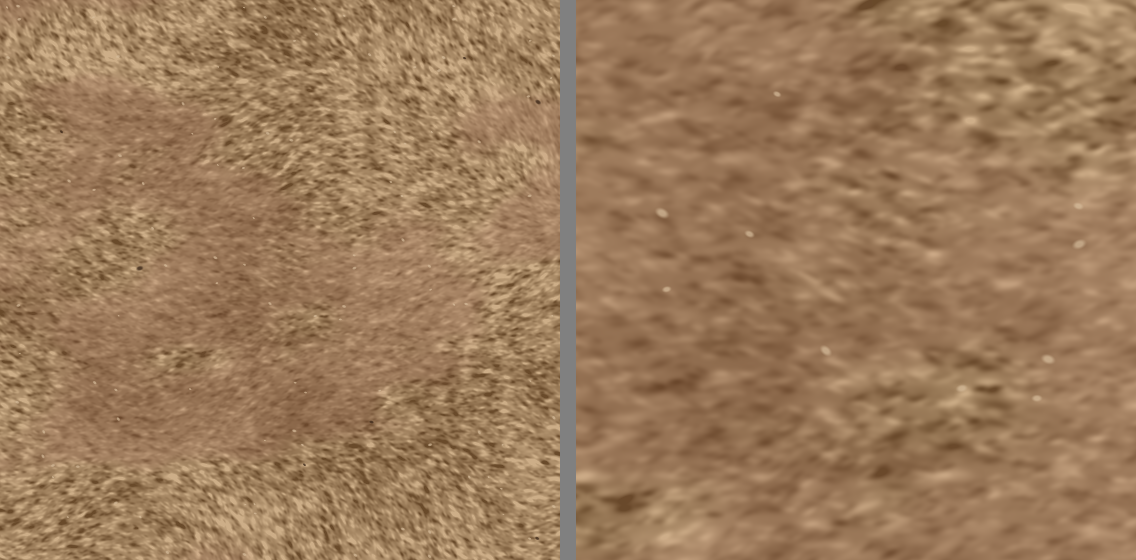
Left, the full canvas; right, a detail of the centre.
Reproduce this texture procedurally as a Shadertoy shader.

```glsl
const vec3 EARTH = vec3(0.632, 0.506, 0.372);
const vec3 TONE_STEP = vec3(0.073, 0.073, 0.068);
const vec3 CLAY_TINT = vec3(0.010, -0.008, 0.008);
const vec3 PIT_COLOR = vec3(0.24, 0.16, 0.10);
const vec3 CHIP_COLOR = vec3(0.84, 0.74, 0.61);

float hash(vec2 p) {
    return fract(sin(dot(p, vec2(127.1, 311.7))) * 43758.5453);
}

vec2 hash2(vec2 p) {
    return vec2(hash(p), hash(p + 57.3));
}

float noise(vec2 p) {
    vec2 i = floor(p), f = fract(p);
    f = f * f * (3.0 - 2.0 * f);
    float low = mix(hash(i), hash(i + vec2(1, 0)), f.x);
    float high = mix(hash(i + vec2(0, 1)), hash(i + vec2(1, 1)), f.x);
    return mix(low, high, f.y);
}

float fbm(vec2 p) {
    float sum = 0.0, amp = 0.53;
    for (int i = 0; i < 4; i++) {
        sum += amp * noise(p);
        p = mat2(1.6, 1.2, -1.2, 1.6) * p + 7.3;
        amp *= 0.5;
    }
    return sum;
}

// Slowly turning fibre direction, mostly falling to the right
float fibreAngle(vec2 p) {
    return -0.42 + 2.0 * (noise(p * vec2(3.0, 4.5) + 4.7) - 0.5);
}

// Sum of light and dark slivers, one per cell
float fibres(vec2 p, float cells, float thinness, float seed) {
    vec2 q = p * cells, base = floor(q);
    float sum = 0.0;
    for (int y = -1; y <= 1; y++) {
        for (int x = -1; x <= 1; x++) {
            vec2 cell = base + vec2(x, y);
            vec2 rnd = hash2(cell + seed);
            vec2 d = q - cell - rnd;
            float turn = 0.8 * (hash(cell + seed + 13.1) - 0.5);
            float angle = fibreAngle((cell + 0.5) / cells) + turn;
            float across = dot(d, vec2(-sin(angle), cos(angle)));
            float window = max(0.0, 1.0 - dot(d, d));
            float shade = 2.0 * hash(cell + seed + 29.7) - 1.0;
            sum += shade * window * window * exp(-thinness * across * across);
        }
    }
    return sum;
}

// Coverage of rare oval specks, kept inside their cells
float specks(vec2 p, float cells, float chance, float radius, float seed) {
    vec2 q = p * cells, cell = floor(q);
    vec2 center = 0.25 + 0.5 * hash2(cell + seed);
    vec2 d = (fract(q) - center) / cells;
    float angle = 1.6 * (hash(cell + seed + 3.9) - 0.7);
    vec2 axis = vec2(cos(angle), sin(angle));
    float dist = length(vec2(dot(d, axis) * 0.65, dot(d, vec2(-axis.y, axis.x))));
    float size = radius * mix(0.5, 1.0, hash(cell + seed + 8.2));
    float present = step(hash(cell + seed + 17.4), chance);
    return present * (1.0 - smoothstep(0.4 * size, 1.3 * size, dist));
}

void mainImage(out vec4 fragColor, in vec2 fragCoord) {
    vec2 p = fragCoord / iResolution.y;

    // Broad patches: worn clay areas and stained areas
    float patches = fbm(p * vec2(4.0, 6.5) + 2.1);
    float clay = smoothstep(0.50, 0.68, fbm(p * vec2(3.5, 6.0) + 31.4));
    float stain = fbm(p * vec2(10.0, 18.0) + 11.8);

    // Fine fibrous grain in three sizes
    float grain = fibres(p, 60.0, 18.0, 0.0)
                + 0.9 * fibres(p, 88.0, 16.0, 101.0)
                + 0.65 * fibres(p, 140.0, 9.0, 211.0);

    float tone = 2.45 * grain * mix(1.08, 0.5, clay);
    tone += 2.6 * (patches - 0.5) + 1.8 * (stain - 0.5) - 0.4 * clay + 0.12;
    tone = clamp(tone, -3.0, 2.4);

    vec3 color = EARTH + TONE_STEP * tone + CLAY_TINT * (clay - 0.3);

    // Scattered pits and pale chips
    color = mix(color, PIT_COLOR, 0.8 * specks(p, 14.0, 0.06, 0.0042, 307.0));
    color = mix(color, CHIP_COLOR, 0.7 * specks(p, 45.0, 0.07, 0.0026, 401.0));

    fragColor = vec4(color, 1.0);
}
```
